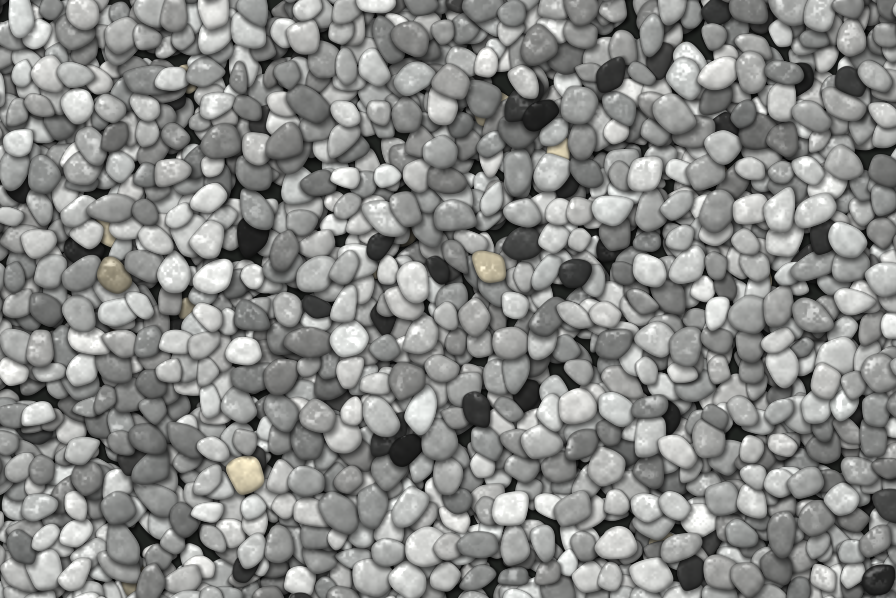
Write a Shadertoy shader that draws this texture.

```glsl
// A bed of wet grey and white marble chippings, tightly packed.
// Layers of jittered cells each hold a rounded polygon stone; they are painted
// from the bottom up, and each stone shades whatever lies beneath it.

#define CELL 0.056          // stone spacing, in canvas heights
#define LAYERS 4
#define SIDES 7
#define ROUNDNESS 7.0       // higher gives sharper corners
#define SHADOW 0.62
#define GRAIN 0.15
#define GLOSS 0.30
#define DARK_SHARE 0.05
#define WARM_SHARE 0.02
#define LIGHT vec3(-0.28, 0.56, 0.78)

const float TAU = 6.2831853;

float hash(vec2 p) {
    return fract(sin(dot(p, vec2(127.1, 311.7))) * 43758.5453);
}

float noise(vec2 p) {
    vec2 i = floor(p), f = fract(p);
    f = f * f * (3.0 - 2.0 * f);
    return mix(mix(hash(i), hash(i + vec2(1, 0)), f.x),
               mix(hash(i + vec2(0, 1)), hash(i + vec2(1, 1)), f.x), f.y);
}

// Smooth polygon: xy is the outward direction, z is 0 at the centre, 1 at the rim.
vec3 stoneShape(vec2 p, vec2 seed, float radius) {
    float angle = TAU * hash(seed + 1.3);
    float stretch = mix(1.0, 1.3, hash(seed + 2.7));
    float c = cos(angle), s = sin(angle);
    mat2 turn = mat2(c, -s, s, c);
    vec2 size = radius * vec2(stretch, 1.0 / stretch);
    vec2 q = turn * p / size;
    vec2 slope = vec2(0.0);
    float sum = 1e-9;
    for (int k = 0; k < SIDES; k++) {
        float fk = float(k);
        float a = TAU * (fk + 0.6 * hash(seed + fk * 3.1)) / float(SIDES);
        vec2 dir = vec2(cos(a), sin(a));
        float reach = mix(0.78, 1.12, hash(seed + 5.9 + fk * 1.7));
        float h = max(dot(q, dir) / reach, 0.0);
        float w = pow(h, ROUNDNESS - 1.0);
        sum += w * h;
        slope += dir * w / reach;
    }
    vec2 outward = (slope / size) * turn;
    return vec3(outward / (length(outward) + 1e-5), pow(sum, 1.0 / ROUNDNESS));
}

vec3 stoneColor(vec2 seed) {
    float tone = mix(0.46, 0.94, hash(seed + 8.2));
    float kind = hash(seed + 9.4);
    vec3 tint = mix(vec3(0.985, 1.0, 0.99), vec3(1.0, 1.0, 0.985), hash(seed + 4.4));
    if (kind < DARK_SHARE) tone = mix(0.14, 0.30, hash(seed + 6.6));
    if (kind > 1.0 - WARM_SHARE) tint = vec3(1.03, 0.98, 0.84);
    return tone * tint;
}

vec3 shadeStone(vec3 shape, vec2 seed, vec2 uv, float fine, float coarse) {
    // Domed surface with a random facet tilt and a rough skin
    vec2 facet = vec2(hash(seed + 11.1), hash(seed + 12.2)) - 0.5;
    vec2 rough = vec2(fine, coarse) - 0.5;
    vec2 lean = shape.xy * pow(min(shape.z, 1.0), 3.0) * 0.85;
    vec3 normal = normalize(vec3(lean + 0.4 * facet + 0.18 * rough, 1.0));
    vec3 light = normalize(LIGHT);
    float diffuse = max(dot(normal, light), 0.0);
    vec3 color = stoneColor(seed) * (0.50 + 0.60 * diffuse);

    // Mottling, darker rim and broken wet glints
    float mottle = 0.6 * (fine - 0.5) + 0.6 * (coarse - 0.5);
    color *= 1.0 + GRAIN * mottle;
    color *= 1.0 - 0.22 * smoothstep(0.78, 1.0, shape.z);
    float shine = pow(max(dot(normal, normalize(light + vec3(0, 0, 1))), 0.0), 30.0);
    float patches = noise(uv * 70.0 + 20.0 * hash(seed + 3.8));
    color += GLOSS * shine * smoothstep(0.5, 0.9, patches * 0.65 + fine * 0.45);
    return color;
}

void mainImage(out vec4 fragColor, in vec2 fragCoord) {
    vec2 uv = fragCoord / iResolution.y;
    float fine = noise(uv * 210.0);
    float coarse = noise(uv * 85.0 + 31.0);
    vec3 color = vec3(0.13, 0.14, 0.13);
    vec2 shadowDir = -normalize(LIGHT.xy);

    for (int layer = 0; layer < LAYERS; layer++) {
        float fl = float(layer);
        vec2 grid = uv / CELL + fl * vec2(7.37, 3.61) + 5.0;
        vec2 base = floor(grid);
        for (int n = 0; n < 9; n++) {
            vec2 id = base + vec2(n % 3, n / 3) - 1.0;
            vec2 seed = id + fl * vec2(47.3, 29.9);
            if (hash(seed + 15.7) < 0.12) continue;
            vec2 jitter = vec2(hash(seed), hash(seed + 7.7)) - 0.5;
            float radius = mix(0.38, 0.62, hash(seed + 10.5));
            vec3 shape = stoneShape(grid - id - 0.5 - 0.62 * jitter, seed, radius);
            if (shape.z > 1.7) continue;

            // Contact shadow, wider on the side away from the light
            float spread = 1.28 + 0.20 * dot(shape.xy, shadowDir);
            color *= 1.0 - SHADOW * (1.0 - smoothstep(0.9, spread, shape.z));

            float soft = 0.7 / (iResolution.y * CELL * radius);
            float cover = 1.0 - smoothstep(1.0 - soft, 1.0 + soft, shape.z);
            if (cover > 0.0)
                color = mix(color, shadeStone(shape, seed, uv, fine, coarse), cover);
        }
    }
    fragColor = vec4(clamp(color, 0.0, 1.0), 1.0);
}
```
